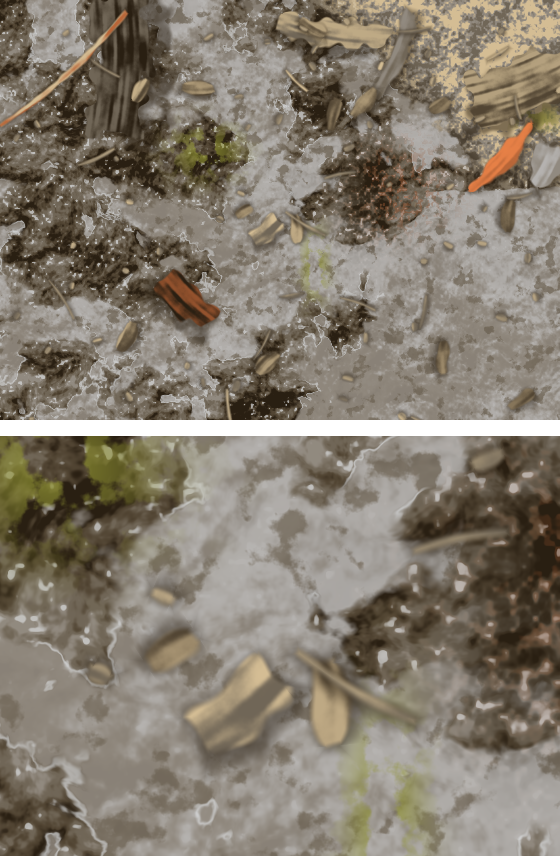
Top: the whole. Bottom: its middle third, enlarged.
Reproduce this texture procedurally as a Shadertoy shader.

```glsl
// Draws wet, muddy ground with a grey water film, sand, wood chips and dry needles.

const vec3 SOIL   = vec3(0.16, 0.12, 0.07);
const vec3 UMBER  = vec3(0.32, 0.27, 0.20);
const vec3 MUD    = vec3(0.44, 0.40, 0.34);
const vec3 SILT   = vec3(0.57, 0.54, 0.50);
const vec3 FILM   = vec3(0.71, 0.70, 0.69);
const vec3 STRAW  = vec3(0.83, 0.74, 0.58);
const vec3 RUST   = vec3(0.72, 0.40, 0.22);
const vec3 MOSS   = vec3(0.56, 0.57, 0.20);
const vec3 GLINT  = vec3(0.86, 0.87, 0.88);
const float SOFT = 0.0035;        // edge blur, in canvas heights
const float GRAIN_SCALE = 115.0;  // grains per canvas height
const float RELIEF = 2.3;         // strength of the lit bumps

float hash(vec2 p) {
    vec3 q = fract(p.xyx * 0.1031);
    q += dot(q, q.yzx + 33.33);
    return fract((q.x + q.y) * q.z);
}

float noise(vec2 p) {
    vec2 i = floor(p), f = fract(p);
    f = f * f * (3.0 - 2.0 * f);
    return mix(mix(hash(i), hash(i + vec2(1, 0)), f.x),
               mix(hash(i + vec2(0, 1)), hash(i + 1.0), f.x), f.y);
}

float fbm(vec2 p) {
    float sum = 0.0, gain = 0.52;
    for (int i = 0; i < 5; i++) {
        sum += gain * noise(p);
        p = mat2(1.6, 1.2, -1.2, 1.6) * p + 17.3;
        gain *= 0.5;
    }
    return sum;
}

float blob(vec2 p, vec2 center, vec2 radius) {
    vec2 q = (p - center) / radius;
    return exp(-dot(q, q));
}

// Ragged fibrous strip from a to b; taper 1 narrows it to both ends
void layStrip(inout vec3 col, vec2 p, vec2 a, vec2 b, float width, float taper, vec3 dark, vec3 light) {
    vec2 axis = b - a;
    float len = length(axis);
    axis /= len;
    vec2 q = vec2(dot(p - a, axis), dot(p - a, vec2(-axis.y, axis.x)));
    if (abs(q.y) > width * 2.0 + 0.03 || abs(q.x - 0.5 * len) > len + 0.03) return;
    q.y += 0.04 * len * sin(3.14 * q.x / len);
    float t = clamp(q.x / len, 0.0, 1.0);
    float w = width * mix(1.0, sqrt(4.0 * t * (1.0 - t)), taper);
    float rag = width * (noise(p * 34.0 + a * 50.0) - 0.5);
    float d = max(abs(q.y) - w, abs(q.x - 0.5 * len) - 0.5 * len) + rag * 0.9;
    float shade = smoothstep(0.3 * width + 0.009, -0.004, d + 0.25 * q.y);
    col = mix(col, SOIL, 0.5 * shade);
    float fibre = 0.6 * noise(vec2(q.x * 14.0, q.y * 130.0) + a * 90.0) + 0.4 * fbm(p * 38.0);
    vec3 tint = mix(dark, light, smoothstep(0.2, 0.75, fibre + 0.12 * q.y / width));
    col = mix(col, tint, smoothstep(SOFT, -SOFT, d));
}

// One randomly turned strip per occupied grid cell
void scatterStrips(inout vec3 col, vec2 p, float cells, float share, vec2 size, vec3 dark, vec3 light) {
    vec2 home = floor(p * cells);
    for (int k = 0; k < 9; k++) {
        vec2 id = home + vec2(k % 3, k / 3) - 1.0;
        vec2 seed = id + cells * 7.0;
        if (hash(seed) > share) continue;
        vec2 c = (id + vec2(hash(seed + 3.1), hash(seed + 8.7))) / cells;
        float turn = 6.283 * hash(seed + 15.2);
        vec2 arm = vec2(cos(turn), sin(turn)) * size.x * (0.5 + 0.5 * hash(seed + 21.4));
        vec3 tone = mix(dark, light, 0.4 + 0.6 * hash(seed + 30.6));
        layStrip(col, p, c - arm, c + arm, size.y, 0.7, dark, tone);
    }
}

void mainImage(out vec4 fragColor, in vec2 fragCoord) {
    vec2 p = fragCoord / iResolution.y;
    vec2 w = p + 0.07 * (vec2(fbm(p * 7.0), fbm(p * 7.0 + 40.0)) - 0.5);
    float broad = fbm(w * 8.0);
    float lumps = fbm(w * 23.0);
    float lit = lumps - fbm((w + vec2(-0.004, 0.009)) * 23.0);
    float grain = 0.6 * noise(p * GRAIN_SCALE) + 0.4 * noise(p * GRAIN_SCALE * 1.9);

    // Regions: pool lower right, sand upper right, film channel in the middle
    float pool = smoothstep(-0.05, 0.07, 0.9 * (w.x - 1.0) + 0.35 * (0.52 - w.y))
               * smoothstep(0.57, 0.52, w.y);
    float sand = smoothstep(-0.06, 0.12, w.x - 0.78 + 0.875 * (w.y - 1.0))
               * smoothstep(0.52, 0.64, w.y);
    float channel = blob(w, vec2(0.76, 0.58), vec2(0.25, 0.42));
    float clump = blob(w, vec2(0.95, 0.54), vec2(0.11, 0.10));

    // Mud with lit lumps and wet glints
    float tone = 0.5 + 1.5 * (lumps - 0.5) + RELIEF * lit + 0.6 * (grain - 0.5) + 0.7 * (broad - 0.5);
    vec3 col = mix(SOIL, UMBER, smoothstep(0.05, 0.42, tone));
    col = mix(col, MUD, smoothstep(0.38, 0.72, tone));
    col = mix(col, SILT, smoothstep(0.75, 1.15, tone));
    col = mix(col, GLINT, 0.65 * smoothstep(0.72, 0.86, grain + 0.7 * lit));

    // Sand grains
    float sandTone = 0.5 + 1.1 * (grain - 0.5) + 1.3 * (lumps - 0.5) + 1.2 * lit;
    vec3 sandCol = mix(MUD, SILT, smoothstep(0.1, 0.42, sandTone));
    sandCol = mix(sandCol, STRAW, smoothstep(0.4, 0.75, sandTone));
    col = mix(col, sandCol, sand);

    // Water film, thin where lumps break through, with pale rims
    float level = broad - 0.585 + 0.45 * (0.5 - lumps) + 0.19 * channel + 0.5 * pool - 0.35 * sand - 0.42 * clump;
    float film = smoothstep(-0.03, 0.06, level);
    float sheen = 0.5 + 1.6 * (fbm(w * 5.0 + 60.0) - 0.5) + 1.3 * lit + 0.35 * (grain - 0.5);
    vec3 filmCol = mix(SILT, FILM, smoothstep(0.2, 0.75, sheen));
    filmCol = mix(filmCol, MUD, 0.75 * smoothstep(0.6, 0.73, fbm(p * 42.0 + 5.0)));
    col = mix(col, filmCol, 0.92 * film);
    float rim = smoothstep(0.025, 0.0, abs(level - 0.02)) * smoothstep(0.5, 0.7, noise(p * 16.0));
    col = mix(col, GLINT, 0.6 * rim * (1.0 - sand));

    // Raised crumbly clump with its shadow, and moss tufts
    col = mix(col, SOIL, 0.75 * blob(w, vec2(0.87, 0.53), vec2(0.06, 0.10)) * smoothstep(0.75, 0.35, grain));
    col = mix(col, RUST * 0.75, 0.6 * clump * smoothstep(0.5, 0.68, grain));
    float tuft = blob(p, vec2(0.75, 0.37), vec2(0.03, 0.08)) + blob(p, vec2(1.28, 0.72), vec2(0.06, 0.03))
               + blob(p, vec2(0.49, 0.64), vec2(0.08, 0.06));
    col = mix(col, MOSS, 0.75 * min(tuft, 1.0) * smoothstep(0.47, 0.62, fbm(p * 40.0 + 11.0)));

    // Large wood pieces
    layStrip(col, p, vec2(0.27, 0.68), vec2(0.28, 1.02), 0.065, 0.0, SOIL, MUD);
    layStrip(col, p, vec2(0.67, 0.95), vec2(0.92, 0.91), 0.034, 0.6, MUD, STRAW * 0.9);
    layStrip(col, p, vec2(0.89, 0.77), vec2(0.98, 0.97), 0.019, 0.4, MUD, SILT);
    layStrip(col, p, vec2(1.12, 0.76), vec2(1.36, 0.85), 0.065, 0.4, UMBER, STRAW * 0.85);
    layStrip(col, p, vec2(0.39, 0.35), vec2(0.50, 0.24), 0.038, 0.3, SOIL, RUST * 0.8);
    layStrip(col, p, vec2(0.60, 0.43), vec2(0.66, 0.48), 0.023, 0.3, MUD, STRAW);
    layStrip(col, p, vec2(1.27, 0.56), vec2(1.32, 0.66), 0.032, 0.7, SILT, FILM);

    // Scattered chips, crumbs and needles
    scatterStrips(col, p, 5.0, 0.30, vec2(0.045, 0.015), UMBER, STRAW);
    scatterStrips(col, p, 13.0, 0.26, vec2(0.013, 0.006), MUD, STRAW);
    scatterStrips(col, p, 6.0, 0.38, vec2(0.055, 0.0036), MUD, STRAW);
    layStrip(col, p, vec2(0.0, 0.70), vec2(0.30, 0.97), 0.006, 0.4, RUST, STRAW);
    layStrip(col, p, vec2(1.12, 0.545), vec2(1.265, 0.705), 0.021, 1.0, RUST, RUST * 1.25);

    fragColor = vec4(col, 1.0);
}
```
